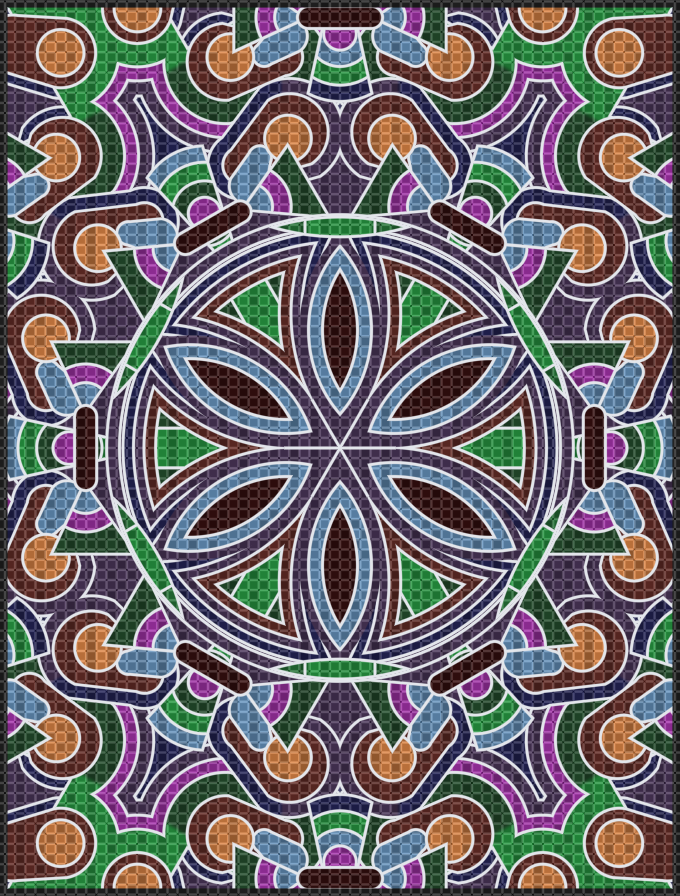
This pattern is drawn by a Shadertoy shader. Its source:

```glsl
// Six-fold mosaic mandala: a petalled disc ringed by paisleys, fans and arches.

const float VIEW_HEIGHT = 7.68;
const float LINE = 0.013;
const float TILE = 0.087;
const float FRAME = 0.065;
const float SECTOR = 1.0471976;
const float DISC = 2.0;
const float INNER_MOTIF = 2.18;
const float OUTER_MOTIF = 3.69;

const vec3 PURPLE = vec3(0.25, 0.18, 0.30);
const vec3 NAVY = vec3(0.12, 0.12, 0.29);
const vec3 MAROON = vec3(0.18, 0.05, 0.05);
const vec3 RUST = vec3(0.34, 0.15, 0.13);
const vec3 STEEL = vec3(0.34, 0.49, 0.63);
const vec3 GREEN = vec3(0.13, 0.51, 0.22);
const vec3 FOREST = vec3(0.12, 0.26, 0.15);
const vec3 MAGENTA = vec3(0.55, 0.17, 0.57);
const vec3 ORANGE = vec3(0.73, 0.44, 0.23);
const vec3 CHARCOAL = vec3(0.12);
const vec3 INK = vec3(0.89, 0.90, 0.92);

float aa;

float cover(float d) {
    return 1.0 - smoothstep(-aa, aa, d);
}

// rgb holds the fill, alpha holds the pale outline
void paint(inout vec4 layer, float d, vec3 fill) {
    layer = mix(layer, vec4(fill, 0.0), cover(d));
    layer.a = max(layer.a, cover(abs(d) - LINE));
}

float taper(vec2 p, vec2 a, vec2 b, float ra, float rb) {
    vec2 ab = b - a;
    float t = clamp(dot(p - a, ab) / dot(ab, ab), 0.0, 1.0);
    return length(p - a - ab * t) - mix(ra, rb, t);
}

float paisley(vec2 p) {
    return taper(p, vec2(0.38, 0.98), vec2(0.34, 0.48), 0.33, 0.16);
}

// Capsule with fans at its ends, arches on its axis and orbs beside it
void motif(inout vec4 layer, vec2 p, vec3 rim, vec3 band, vec3 core) {
    paint(layer, paisley(p), RUST);
    paint(layer, taper(p, vec2(0.16, 0.44), vec2(0.32, 0.65), 0.16, 0.10), STEEL);
    paint(layer, length(p - vec2(0.34, 0.94)) - 0.20, ORANGE);

    float arch = length(p - vec2(0.14, 0.0));
    float span = 0.95 * (p.y - 0.13 - 0.22 * p.x);
    paint(layer, max(arch - 0.58, span), rim);
    paint(layer, max(arch - 0.44, span), band);
    paint(layer, max(arch - 0.28, span), core);
    paint(layer, max(arch - 0.14, span), MAGENTA);

    vec2 f = p - vec2(0.0, 0.36);
    float flare = f.x > 0.0 ? 0.46 : 0.70;
    float wedge = 0.88 * (abs(f.x) - flare * f.y - 0.04);
    float ring = length(f);
    paint(layer, max(wedge, f.y - 0.55), FOREST);
    paint(layer, max(wedge, ring - 0.36), MAGENTA);
    paint(layer, max(wedge, ring - 0.20), STEEL);
    paint(layer, taper(p, vec2(0.0), vec2(0.0, 0.27), 0.095, 0.095), MAROON);
}

// Petals, rounded triangles and rim; s follows the spokes, b the petals
void rosette(inout vec4 layer, vec2 s, vec2 b, float r) {
    paint(layer, r - DISC, PURPLE);
    paint(layer, r - 1.89, PURPLE);
    float petal = length(b - vec2(1.01, -0.825)) - 1.095;
    float tri = max(1.63 - length(b - vec2(1.15, -1.21)), max(r - 1.68, 0.45 - r));

    // Outlines of the triangles fade into a plain halo by the petals
    paint(layer, tri - 0.18, NAVY);
    paint(layer, tri - 0.09, PURPLE);
    float halo = min(petal - 0.08, r - 0.95);
    layer = mix(layer, vec4(PURPLE, 0.0), cover(halo));

    float bulge = b.y / 0.58;
    float crescent = max(r - 1.98, 1.98 - 0.17 * (1.0 - bulge * bulge) - r);
    paint(layer, crescent, GREEN);
    paint(layer, max(crescent, 0.30 - b.y), mix(GREEN, FOREST, 0.5));

    paint(layer, tri, RUST);
    paint(layer, tri + 0.10, FOREST);
    paint(layer, max(tri + 0.10, s.y - 0.17), GREEN);
    paint(layer, petal, STEEL);
    paint(layer, petal + 0.12, MAROON);
    layer.a = max(layer.a, cover(max(s.y - LINE, r - 0.48)));
}

// Small square tiles with raised pale seams and uneven shade
vec3 mosaic(vec3 fill, vec2 p) {
    vec2 cell = abs(fract(p / TILE) - 0.5);
    float seam = smoothstep(0.30, 0.46, max(cell.x, cell.y));
    float notch = smoothstep(0.36, 0.46, min(cell.x, cell.y));
    vec2 id = floor(p / TILE);
    float shade = 0.88 + 0.12 * sin(id.x * 2.7 + sin(id.y * 3.1) * 4.0);
    return fill * shade + 0.17 * seam - 0.22 * notch;
}

void mainImage(out vec4 fragColor, in vec2 fragCoord) {
    float unit = VIEW_HEIGHT / iResolution.y;
    vec2 p = (fragCoord - 0.5 * iResolution.xy) * unit;
    aa = 0.8 * unit;

    // Fold the plane into one mirrored twelfth
    float r = length(p);
    float angle = atan(p.y, p.x);
    angle = abs(mod(angle + 0.5 * SECTOR, SECTOR) - 0.5 * SECTOR);
    vec2 s = r * vec2(cos(angle), sin(angle));
    vec2 b = r * vec2(cos(0.5 * SECTOR - angle), sin(0.5 * SECTOR - angle));
    vec2 inner = vec2(s.x - INNER_MOTIF, s.y);
    vec2 outer = vec2(OUTER_MOTIF - b.x, b.y);

    // Nested bands make the stars between the paisleys
    vec4 layer = vec4(mix(PURPLE, NAVY, smoothstep(2.78, 2.82, r)), 0.0);
    float corner = taper(s, vec2(4.13, 0.38), vec2(4.40, 0.70), 0.30, 0.25);
    float hull = min(paisley(outer), corner);
    paint(layer, hull - 0.45, PURPLE);
    paint(layer, hull - 0.32, MAGENTA);
    paint(layer, hull - 0.20, mix(FOREST, GREEN, smoothstep(3.50, 3.56, s.x)));
    float gap = max(3.62 - s.x, 0.58 - s.y);
    paint(layer, gap, NAVY);
    paint(layer, max(gap, 0.09 - hull), PURPLE);
    paint(layer, paisley(inner) - 0.13, mix(PURPLE, NAVY, smoothstep(0.48, 0.52, b.y)));

    paint(layer, corner, RUST);
    paint(layer, length(s - vec2(4.13, 0.38)) - 0.20, ORANGE);
    motif(layer, outer, NAVY, GREEN, STEEL);
    motif(layer, inner, STEEL, GREEN, FOREST);
    rosette(layer, s, b, r);

    // Dark tiled frame
    vec2 margin = 0.5 * iResolution.xy * unit - abs(p);
    layer = mix(layer, vec4(CHARCOAL, 0.0), cover(min(margin.x, margin.y) - FRAME));
    vec3 color = mix(mosaic(layer.rgb, p), INK, layer.a);
    fragColor = vec4(clamp(color, 0.0, 1.0), 1.0);
}
```
